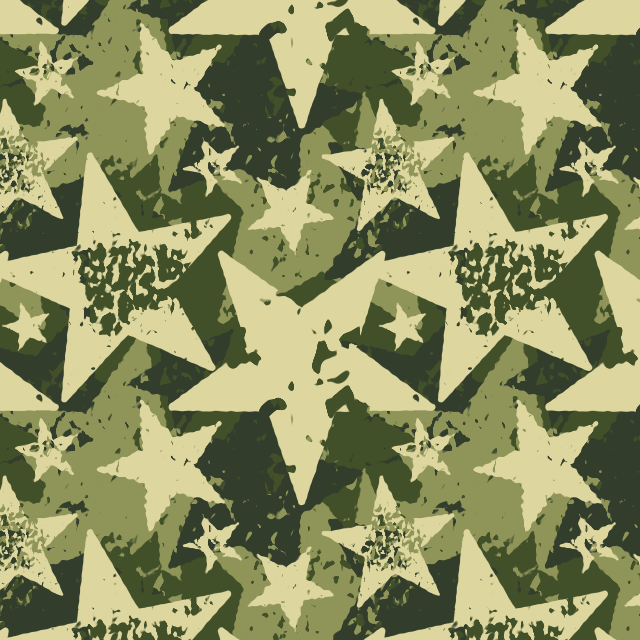
Reproduce this pattern procedurally as a Shadertoy shader.

```glsl
// Seamless camouflage of worn, overlapping five-pointed stars in cream, olive and dark green.

const float REPEATS = 1.699;        // tiles across and down the canvas
const vec3 CREAM = vec3(0.865, 0.84, 0.62);
const vec3 OLIVE = vec3(0.56, 0.58, 0.35);
const vec3 MOSS  = vec3(0.26, 0.315, 0.165);
const vec3 DARK  = vec3(0.195, 0.24, 0.17);
const float FRONT_WAIST = 0.39;     // inner radius / outer radius
const float BACK_WAIST  = 0.48;
const float TIP_ROUND   = 0.025;    // tip rounding / outer radius
const vec4 BACK_WEAR = vec4(42.0, 0.85, 0.008, 0.15);

// Each star: centre x, centre y, radius (tile units), clockwise turn in degrees
const int BACK_COUNT = 8;
const vec4 BACK[BACK_COUNT] = vec4[](
    vec4(0.863, 0.502, 0.454,  2.0),
    vec4(0.117, 0.436, 0.310, 19.0),
    vec4(0.133, 0.916, 0.290, 20.0),
    vec4(0.310, 0.735, 0.381, 10.0),
    vec4(0.863, 0.834, 0.260, 20.0),
    vec4(0.664, 0.701, 0.300, 10.0),
    vec4(0.365, 0.447, 0.150, 20.0),
    vec4(0.500, 0.004, 0.166, 45.0));
const vec3 BACK_TONE[BACK_COUNT] = vec3[](OLIVE, DARK, DARK, OLIVE, MOSS, DARK, MOSS, DARK);

const int FRONT_COUNT = 8;
const vec4 FRONT[FRONT_COUNT] = vec4[](
    vec4(0.801, 0.031, 0.372,  36.0),
    vec4(0.310, 0.252, 0.350, -12.0),
    vec4(0.442, 0.763, 0.184, -21.0),
    vec4(0.038, 0.553, 0.186,  -8.0),
    vec4(0.768, 0.442, 0.121,  28.0),
    vec4(0.128, 0.801, 0.090, -12.0),
    vec4(0.569, 0.558, 0.083, -22.0),
    vec4(0.073, 0.131, 0.067, -15.0));
// Wear: grain frequency, amount, edge raggedness, pull toward the star's core
const vec4 FRONT_WEAR[FRONT_COUNT] = vec4[](
    vec4(21.0, 0.95, 0.003, 0.55),
    vec4(48.0, 1.10, 0.002, 0.75),
    vec4(50.0, 0.25, 0.010, 0.00),
    vec4(80.0, 1.00, 0.004, 0.55),
    vec4(60.0, 0.15, 0.008, 0.00),
    vec4(65.0, 1.00, 0.008, 0.55),
    vec4(65.0, 1.00, 0.008, 0.55),
    vec4(60.0, 0.15, 0.006, 0.00));

vec2 gradientAt(vec2 cell) {
    float turn = fract(sin(dot(cell, vec2(127.1, 311.7))) * 43758.5);
    return vec2(cos(6.2832 * turn), sin(6.2832 * turn));
}

float gradientNoise(vec2 p) {
    vec2 i = floor(p), f = p - i;
    vec2 u = f * f * f * (f * (f * 6.0 - 15.0) + 10.0);
    vec2 e = vec2(1.0, 0.0);
    float low  = mix(dot(gradientAt(i), f), dot(gradientAt(i + e), f - e), u.x);
    float high = mix(dot(gradientAt(i + e.yx), f - e.yx), dot(gradientAt(i + 1.0), f - 1.0), u.x);
    return mix(low, high, u.y);
}

// Signed distance to a star with one tip pointing up
float starDistance(vec2 p, float radius, float waist) {
    vec2 k = vec2(cos(radians(36.0)), -sin(radians(36.0)));
    vec2 m = vec2(-k.x, k.y);
    p.x = abs(p.x);
    p -= 2.0 * max(dot(k, p), 0.0) * k;
    p -= 2.0 * max(dot(m, p), 0.0) * m;
    p.x = abs(p.x);
    p.y -= radius;
    vec2 edge = waist * vec2(-k.y, k.x) - vec2(0.0, 1.0);
    float h = clamp(dot(p, edge) / dot(edge, edge), 0.0, radius);
    return length(p - edge * h) * sign(p.y * edge.x - p.x * edge.y);
}

// Paint left after wear: 1 solid, 0 chipped away
float wornPaint(vec2 q, float radius, vec4 wear, float seed, float pixel) {
    vec2 g = q * wear.x * vec2(1.0, 0.8) + seed * 17.3;
    g += 0.7 * gradientNoise(g * 0.6 + 5.2);
    float grain = 1.3 * gradientNoise(g) + 0.5 * gradientNoise(g * 2.1);
    float zone = gradientNoise(q / radius * 2.2 + seed * 7.7)
               + wear.w * (0.75 - 1.4 * length(q) / radius);
    float threshold = mix(0.72, -0.1, wear.y * smoothstep(-0.15, 0.4, zone));
    float blur = wear.x * pixel * 0.9;
    return 1.0 - smoothstep(-blur, blur, grain - threshold);
}

float starCoverage(vec2 p, vec4 star, float waist, vec4 wear, float seed, float pixel) {
    vec2 q = p - star.xy;
    q -= round(q);                   // nearest copy in the repeating tile
    float a = radians(star.w);
    vec2 local = vec2(cos(a) * q.x - sin(a) * q.y, sin(a) * q.x + cos(a) * q.y);
    float tip = star.z * TIP_ROUND;
    float d = starDistance(local, star.z - tip, waist) - tip;
    d += wear.z * gradientNoise(q * 55.0 + seed * 3.1);
    float shape = 1.0 - smoothstep(-0.7 * pixel, 0.7 * pixel, d);
    return shape * wornPaint(q, star.z, wear, seed, pixel);
}

void mainImage(out vec4 fragColor, in vec2 fragCoord) {
    float pixel = REPEATS / iResolution.y;
    vec2 p = (fragCoord - vec2(0.0, iResolution.y)) * pixel;   // tiles start at the top left
    vec3 color = MOSS;

    // Camouflage stars
    for (int i = 0; i < BACK_COUNT; i++)
        color = mix(color, BACK_TONE[i],
            starCoverage(p, BACK[i], BACK_WAIST, BACK_WEAR, float(i) + 11.0, pixel));

    // Cream stars
    for (int i = 0; i < FRONT_COUNT; i++)
        color = mix(color, CREAM,
            starCoverage(p, FRONT[i], FRONT_WAIST, FRONT_WEAR[i], float(i) + 1.0, pixel));

    fragColor = vec4(color, 1.0);
}
```
